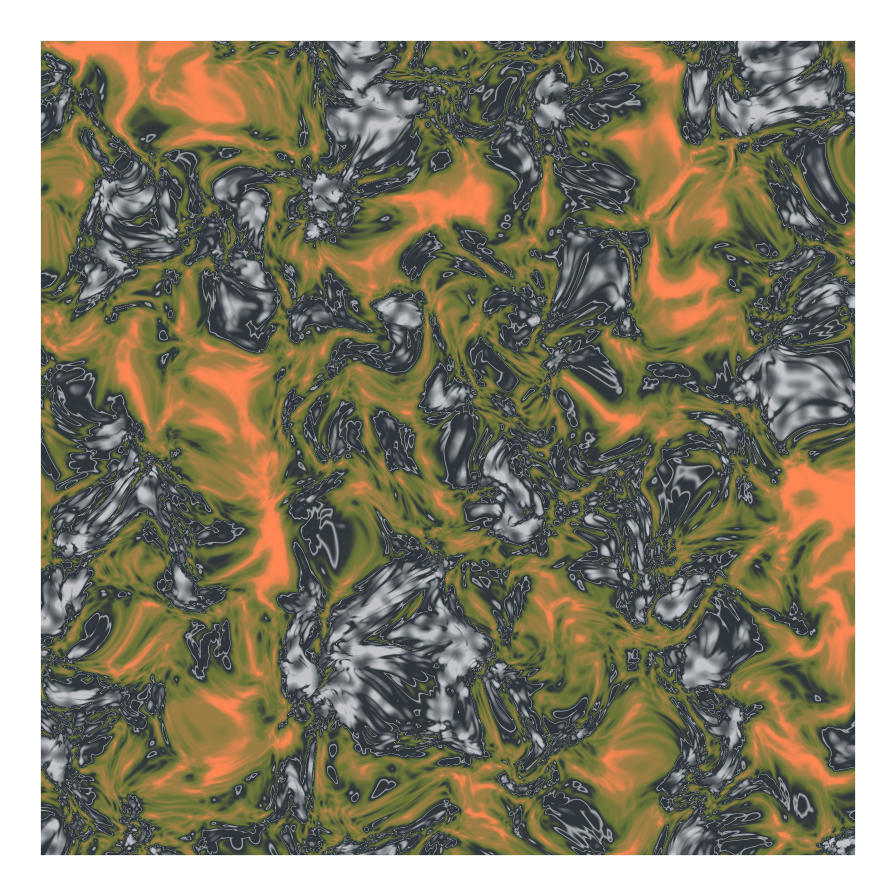
A WebGL 2 fragment shader for this texture:

```glsl
#version 300 es
precision highp float;
// Mineral marbling in a white margin: a warped, ridged gradient noise forms
// olive and orange veins around dark slate cells with thin silver rims.
// All noise wraps on a whole number of cells, so the canvas tiles.

#define MARGIN 0.0456     // white frame, in canvas widths
#define TONE_CELLS 6      // broad patches
#define VEIN_CELLS 13     // largest vein network
#define VEIN_OCTAVES 4
#define WARP_BROAD 0.060
#define WARP_FINE 0.025
#define TONE_GAIN 2.6
#define VEIN_GAIN 4.0
#define ROUGHNESS 0.68    // share kept by each finer vein octave
#define RIM_LEVEL 0.36    // height of the silver contour
#define RIM_WIDTH 0.045

uniform vec2 u_resolution;
out vec4 fragColor;

const vec3 SLATE  = vec3(0.18, 0.21, 0.23);
const vec3 OLIVE  = vec3(0.42, 0.46, 0.22);
const vec3 OCHRE  = vec3(0.60, 0.49, 0.27);
const vec3 ORANGE = vec3(1.00, 0.53, 0.33);
const vec3 SILVER = vec3(0.76, 0.77, 0.79);

uint scramble(uint x) {
  x ^= x >> 16; x *= 0x7feb352du;
  x ^= x >> 15; x *= 0x846ca68bu;
  return x ^ (x >> 16);
}

// Unit gradient at a lattice point, wrapped to the period.
vec2 gradient(ivec2 cell, int period, int seed) {
  uvec2 c = uvec2((cell + period) % period);
  uint h = scramble(c.x + scramble(c.y + scramble(uint(seed))));
  float angle = float(h >> 8) / 16777216.0 * 6.28319;
  return vec2(cos(angle), sin(angle));
}

// Periodic gradient noise, standard deviation about 0.22.
float noise(vec2 p, int cells, int seed) {
  p = fract(p) * float(cells);
  ivec2 i = ivec2(floor(p));
  vec2 f = p - vec2(i);
  vec2 w = f * f * f * (f * (f * 6.0 - 15.0) + 10.0);
  ivec2 e = ivec2(1, 0);
  float a = dot(gradient(i, cells, seed), f);
  float b = dot(gradient(i + e.xy, cells, seed), f - vec2(1, 0));
  float c = dot(gradient(i + e.yx, cells, seed), f - vec2(0, 1));
  float d = dot(gradient(i + e.xx, cells, seed), f - vec2(1, 1));
  return mix(mix(a, b, w.x), mix(c, d, w.x), w.y);
}

vec2 noise2(vec2 p, int cells, int seed) {
  return vec2(noise(p, cells, seed), noise(p, cells, seed + 1));
}

// Height from 0 to 1, spread almost evenly over the area.
float height(vec2 p) {
  p += WARP_BROAD * noise2(p, 9, 11);
  p += WARP_FINE * noise2(p, 20, 23);
  float tone = noise(p, TONE_CELLS, 31) + 0.6 * noise(p, 2 * TONE_CELLS, 32);

  // Sharp ridges, smoother where the broad tone is high.
  float gain = clamp(ROUGHNESS - 0.5 * tone, 0.35, 0.85);
  float veins = 0.0, amplitude = 1.0;
  int cells = VEIN_CELLS;
  for (int k = 0; k < VEIN_OCTAVES; k++) {
    veins += amplitude * (0.18 - abs(noise(p, cells, 41 + k)));
    amplitude *= gain;
    cells *= 2;
  }
  float z = TONE_GAIN * tone + VEIN_GAIN * veins;
  return 1.0 / (1.0 + exp(-1.7 * z));
}

vec3 mineral(vec2 p) {
  float h = height(p);
  vec3 color = mix(SLATE, OLIVE, smoothstep(0.42, 0.70, h));
  color = mix(color, OCHRE, smoothstep(0.70, 0.86, h));
  color = mix(color, ORANGE, smoothstep(0.87, 0.98, h));

  // Silver: mottled hollows and a thin contour around the dark cells.
  float mottle = clamp(0.75 + 1.3 * noise(p, 60, 71), 0.2, 1.0);
  float hollow = (1.0 - smoothstep(0.03, 0.20, h)) * mottle;
  float rim = 1.0 - smoothstep(0.0, RIM_WIDTH, abs(h - RIM_LEVEL));
  return mix(color, SILVER, max(hollow, 0.8 * rim));
}

void main() {
  // Four samples per pixel keep the thin rims smooth.
  vec3 color = vec3(0.0);
  for (int k = 0; k < 4; k++) {
    vec2 offset = vec2(k & 1, k >> 1) * 0.5 - 0.25;
    color += 0.25 * mineral((gl_FragCoord.xy + offset) / u_resolution);
  }
  vec2 uv = gl_FragCoord.xy / u_resolution;
  vec2 inset = 0.5 - MARGIN - abs(uv - 0.5);
  vec2 cover = clamp(inset * u_resolution + 0.5, 0.0, 1.0);
  fragColor = vec4(mix(vec3(1.0), color, cover.x * cover.y), 1.0);
}
```
